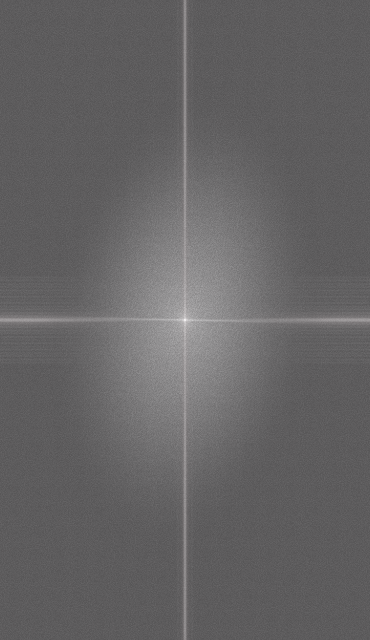
A Shadertoy shader for this background:

```glsl
vec2 hash2(vec2 cell) {
    vec3 v = fract(cell.xyx * vec3(0.1031, 0.1030, 0.0973));
    v += dot(v, v.yzx + 33.33);
    return fract((v.xx + v.yz) * v.zy);
}

// Distance to the nearest scattered point, centred near zero
float cellular(vec2 p) {
    vec2 cell = floor(p), local = fract(p);
    float nearest = 2.0;
    for (int j = -1; j <= 1; j++) {
        for (int i = -1; i <= 1; i++) {
            vec2 offset = vec2(i, j);
            vec2 toPoint = offset + hash2(cell + offset) - local;
            nearest = min(nearest, dot(toPoint, toPoint));
        }
    }
    return sqrt(nearest) - 0.46;
}

float bell(float x, float width) {
    return exp(-x * x / (width * width));
}

void mainImage(out vec4 fragColor, in vec2 fragCoord) {
    vec2 p = (fragCoord - 0.5 * iResolution.xy) / iResolution.y;
    vec2 a = abs(p);
    float radius = length(p);
    float pixel = 1.0 / iResolution.y;

    // Point symmetry: opposite halves share the same texture
    vec2 q = p.y < 0.0 ? -p : p;

    // Leaning oval haze with a bright heart
    float oval = length(vec2((p.x - 0.10 * p.y) / 0.19, p.y / 0.33));
    float haze = 1.0 - smoothstep(0.0, 1.08, oval);
    float light = 0.363 + 0.2 * haze + 0.055 * exp(-radius / 0.08);
    light += 0.03 * exp(-radius / 0.03) + 0.14 * exp(-radius / 0.006);

    // Fine grain, and slanted fibres inside the haze
    vec2 along = vec2(0.6, 0.8);
    vec2 fibre = vec2(dot(q, along), dot(q, vec2(-along.y, along.x)));
    light += (0.06 + 0.04 * haze) * cellular(q * 610.0);
    light += 0.05 * sqrt(haze) * cellular(fibre * vec2(150.0, 480.0) + 40.0);

    // Thin stripes beside the horizontal axis, growing towards the sides
    float sides = smoothstep(0.10, 0.25, a.x);
    float belt = 1.0 - smoothstep(0.064, 0.069, a.y);
    float stripes = 0.5 + 0.3 * sin(a.y * 1250.0) + 0.2 * sin(a.y * 710.0 + 1.0);
    light += 0.045 * sides * belt * stripes * (1.0 - 6.0 * a.y);
    light += 0.02 * sides * bell(a.y - 0.067, 0.0012);

    // Horizontal beam, widening outwards, with a faint tilted ray
    float spread = smoothstep(0.03, 0.26, a.x);
    light += (0.03 + 0.11 * spread) * bell(p.y, max(0.0015 + 0.0025 * spread, pixel));
    light += 0.065 * spread * bell(p.y, 0.013);
    light += 0.08 * bell(p.y + 0.023 * p.x, max(0.0014, pixel)) * (1.0 - 0.8 * spread);

    // Vertical beam, sharp inside the haze and skirted outside it
    float reach = smoothstep(0.05, 0.32, a.y);
    light += (0.085 + 0.075 * reach) * bell(p.x, max(0.0014 + 0.0008 * reach, pixel));
    light += (0.01 + 0.04 * reach) * bell(p.x, 0.006);
    light += 0.018 * reach * bell(a.x - 0.011, 0.0015);

    // Near-neutral grey, faintly warm along the beams
    float warmth = max(bell(p.x, 0.006), bell(p.y, 0.01) * spread);
    vec3 tint = mix(vec3(0.003, -0.002, 0.002), vec3(0.010, -0.004, 0.0), warmth);
    fragColor = vec4(clamp(light + tint, 0.0, 1.0), 1.0);
}
```
